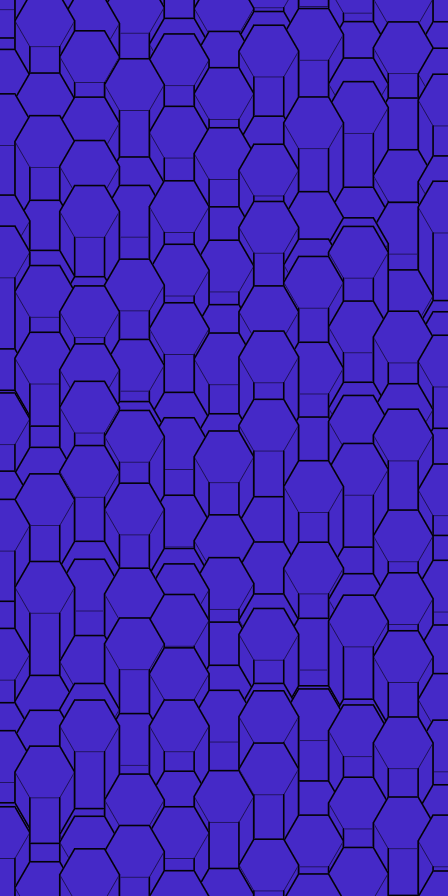
This pattern is drawn by a WebGL 1 fragment shader. Its source:

```glsl
precision highp float;
uniform vec2 u_resolution;

const float RADIUS = 1.0 / 15.0;
const float APOTHEM = 0.8660254 * RADIUS;

float hash(vec2 p) {
  return fract(sin(dot(p, vec2(127.1, 311.7))) * 43758.5453);
}

// Coverage of a soft line around distance zero
float stroke(float d, float halfWidth, float pixel) {
  return clamp((halfWidth - abs(d)) / pixel + 0.5, 0.0, 1.0);
}

float hexagon(vec2 p) {
  p = abs(p);
  return max(p.y, dot(p, vec2(0.8660254, 0.5))) - APOTHEM;
}

// Hexagon extended endlessly downwards
float prism(vec2 p) {
  return max(abs(p.x) - RADIUS, hexagon(vec2(p.x, max(p.y, 0.0))));
}

void main() {
  float pixel = 1.0 / u_resolution.x;
  vec2 p = gl_FragCoord.xy * pixel;
  float firstColumn = floor(p.x * 10.0);
  float backRow = floor(p.y / APOTHEM) + 4.0;
  float ink = 0.0;

  // Paint prisms from back to front; odd half rows belong to odd columns
  for (int i = 0; i < 11; i++) {
    float row = backRow - float(i);
    float column = firstColumn + mod(firstColumn + row, 2.0);
    float lift = 0.17 * hash(vec2(column, row) + 7.0);
    vec2 q = p - vec2(column * 0.1, row * APOTHEM + lift);

    float outline = prism(q);
    float fill = clamp(0.5 - outline / pixel, 0.0, 1.0);

    // Thin rim under the cap, bold vertical edges on the front
    float rim = stroke(hexagon(q), 0.0009, pixel) * 0.65 * step(q.y, 0.0);
    vec2 corner = vec2(abs(q.x) - 0.5 * RADIUS, max(q.y + APOTHEM, 0.0));
    float edge = stroke(length(corner), 0.0018, pixel);

    ink = mix(ink, max(rim, edge), fill);
    ink = max(ink, stroke(outline, 0.0018, pixel));
  }

  vec3 violet = vec3(0.27, 0.16, 0.78);
  vec3 black = vec3(0.01, 0.005, 0.03);
  gl_FragColor = vec4(mix(violet, black, ink), 1.0);
}
```
